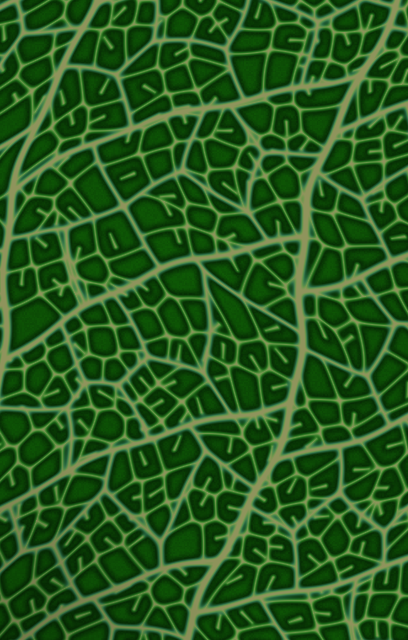
Give the GLSL for this texture, as a Shadertoy shader.

```glsl
const float UNITS = 7.14;               // lattice cells per canvas height
const float BLEND = 50.0;               // sharpness of the vein joints
const vec2 SPAN = vec2(4.0, 2.0);       // lattice cells between large veins
const mat2 SKEW = mat2(0.92, 0.39, 0.25, 0.95);

const vec3 SHADOW = vec3(0.025, 0.18, 0.015);
const vec3 LEAF = vec3(0.05, 0.325, 0.02);
const vec3 RIM = vec3(0.13, 0.46, 0.11);
const vec3 TEAL = vec3(0.18, 0.47, 0.32);
const vec3 PALE = vec3(0.42, 0.60, 0.29);
const vec3 TAN = vec3(0.56, 0.58, 0.36);

vec2 hash22(vec2 p) {
    vec3 h = fract(vec3(p.xyx) * vec3(0.1031, 0.1030, 0.0973));
    h += dot(h, h.yzx + 33.33);
    return fract((h.xx + h.yz) * h.zy);
}

// Distance from p to the border between the cells of two sites
float borderDistance(vec2 p, vec2 own, vec2 other) {
    return dot(0.5 * (own + other) - p, normalize(other - own));
}

// Contribution of one vein to a smooth union
float vein(float distance, float halfWidth) {
    return exp(-BLEND * (distance - halfWidth));
}

float taperedStub(vec2 p, vec2 start, vec2 reach, float halfWidth) {
    float t = clamp(dot(p - start, reach) / dot(reach, reach), 0.0, 1.0);
    return length(p - start - reach * t) - halfWidth * (1.0 - 0.5 * t);
}

vec2 blockSite(vec2 cell, float shift) {
    vec2 jitter = 0.5 + 0.56 * (hash22(cell + 71.0) - 0.5);
    return SKEW * (cell + jitter - vec2(0.0, shift));
}

vec2 smallSite(vec2 centre, vec2 block, int index) {
    vec2 grid = vec2(index % 3, index / 3) - 1.0;
    vec2 jitter = hash22(block * 13.0 + grid * 3.7 + 200.0) - 0.5;
    float angle = 0.35 + 0.9 * (hash22(block + 37.0).x - 0.5);
    mat2 turn = mat2(cos(angle), sin(angle), -sin(angle), cos(angle));
    return centre + turn * (grid * 0.32 + jitter * 0.17);
}

// x: signed distance to all veins, y: distance to the larger veins
vec2 veinNetwork(vec2 p) {
    vec2 q = inverse(SKEW) * p;
    float shift = floor(q.x / SPAN.x) * 0.7;
    q.y += shift;
    vec2 strip = floor(q / SPAN);

    // Large veins
    vec2 inner = fract(q / SPAN) * SPAN;
    vec2 side = min(inner, SPAN - inner) * 0.78;
    float sum = vein(side.x, 0.040) + vein(side.y, 0.030);

    // Nearest block inside the strip
    vec2 block = floor(q), centre = vec2(0.0);
    float nearest = 1e3;
    for (int i = 0; i < 25; i++) {
        vec2 cell = floor(q) + vec2(i % 5, i / 5) - 2.0;
        if (floor(cell / SPAN) != strip) continue;
        vec2 site = blockSite(cell, shift);
        float d = distance(p, site);
        if (d < nearest) { nearest = d; block = cell; centre = site; }
    }
    // Medium veins around the block
    for (int i = 0; i < 25; i++) {
        vec2 cell = floor(q) + vec2(i % 5, i / 5) - 2.0;
        if (floor(cell / SPAN) != strip || cell == block) continue;
        sum += vein(borderDistance(p, centre, blockSite(cell, shift)), 0.020);
    }
    float large = -log(sum) / BLEND;

    // Fine veins within the block
    int own = 0;
    nearest = 1e3;
    for (int i = 0; i < 9; i++) {
        float d = distance(p, smallSite(centre, block, i));
        if (d < nearest) { nearest = d; own = i; }
    }
    vec2 home = smallSite(centre, block, own);
    for (int i = 0; i < 9; i++) {
        if (i == own) continue;
        sum += vein(borderDistance(p, home, smallSite(centre, block, i)), 0.010);
    }

    // Free vein ending
    vec2 dice = hash22(block * 7.0 + float(own) * 5.3 + 400.0);
    float angle = 6.2832 * dice.x;
    float stub = taperedStub(p, home, 0.15 * vec2(cos(angle), sin(angle)), 0.018);
    if (dice.y < 0.6) sum += vein(stub, 0.0);
    return vec2(-log(sum) / BLEND, large);
}

void mainImage(out vec4 fragColor, in vec2 fragCoord) {
    vec2 uv = fragCoord / iResolution.y;
    vec2 p = uv * UNITS + SKEW * vec2(1.15, 0.3);
    p += 0.22 * sin(p.yx * vec2(1.25, 1.05) + vec2(0.6, 2.1));
    p += 0.025 * sin(p.yx * 5.3 + vec2(1.7, 0.4));
    vec2 net = veinNetwork(p);

    // Leaf tissue with grain and broad shading
    float grain = hash22(floor(uv * 380.0)).x - 0.5;
    float shade = 0.5 + 0.25 * sin(uv.x * 7.0 + 1.5 * sin(uv.y * 6.0)) + 0.25 * sin(uv.y * 11.0 + uv.x * 4.0);
    float lit = smoothstep(0.015, 0.10, net.x) * (0.72 + 0.33 * shade) + 0.22 * grain;
    vec3 color = mix(SHADOW, LEAF, clamp(lit, 0.0, 1.15));

    // Fringe, vein body and woody core
    float soft = 0.7 * UNITS / iResolution.y;
    vec3 fringe = mix(TEAL, RIM, smoothstep(0.02, 0.07, net.y));
    color = mix(color, fringe, 1.0 - smoothstep(0.002 - soft, 0.022 + soft, net.x));
    color = mix(color, PALE, 1.0 - smoothstep(-0.008 - soft, 0.001 + soft, net.x));
    color = mix(color, TAN, 1.0 - smoothstep(-0.022 - 0.5 * soft, -0.010 + 0.5 * soft, net.x));
    color *= 0.82 + 0.18 * smoothstep(0.0, 0.4, length(uv));
    fragColor = vec4(color, 1.0);
}
```
